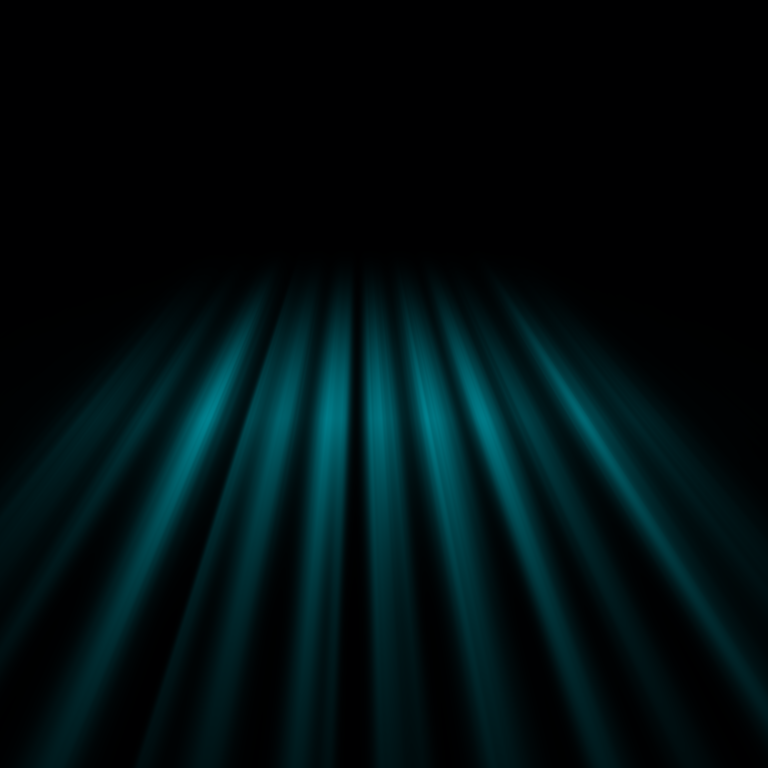
Reproduce this background procedurally as a Shadertoy shader.

```glsl
// Teal light beams fanning down from a hidden point into black.

const vec2 SOURCE = vec2(0.469, 0.915);     // where all beams converge
const vec3 BACKDROP = vec3(0.0, 0.001, 0.004);
const vec3 BEAM_TINT = vec3(0.0, 0.91, 1.0);
const float FADE_IN_START = 0.235;          // depths below the source
const float FADE_IN_END = 0.48;
const float DECAY_START = 0.46;
const float DECAY_RATE = 3.4;
const float HAZE_SLOPE = 0.77;              // faint outer beam on each side
const float HAZE_WIDTH = 0.09;
const float HAZE_STRENGTH = 0.13;
const float FILL_STRENGTH = 0.055;          // dim light between the beams
const float FILL_SLOPE = 0.75;
const float STREAK_FREQUENCY = 38.0;
const float STREAK_CONTRAST = 0.55;

// Each beam: slope from the source, left width, right width, strength.
const int BEAM_COUNT = 12;
const vec4 BEAMS[BEAM_COUNT] = vec4[BEAM_COUNT](
    vec4(-0.612, 0.030, 0.035, 0.17),
    vec4(-0.440, 0.055, 0.048, 0.48),
    vec4(-0.315, 0.009, 0.030, 0.25),
    vec4(-0.220, 0.040, 0.037, 0.41),
    vec4(-0.092, 0.030, 0.032, 0.47),
    vec4(-0.045, 0.016, 0.013, 0.26),
    vec4( 0.034, 0.019, 0.042, 0.41),
    vec4( 0.088, 0.026, 0.020, 0.22),
    vec4( 0.196, 0.036, 0.055, 0.49),
    vec4( 0.347, 0.028, 0.042, 0.49),
    vec4( 0.475, 0.042, 0.042, 0.21),
    vec4( 0.628, 0.038, 0.055, 0.35)
);

float hash(float n) {
    return fract(sin(n * 127.1) * 43758.5453);
}

float valueNoise(float x) {
    float cell = floor(x);
    float blend = smoothstep(0.0, 1.0, x - cell);
    return mix(hash(cell), hash(cell + 1.0), blend);
}

// Soft bell with a separate width on either side.
float bell(float offset, float leftWidth, float rightWidth) {
    float t = offset / (offset < 0.0 ? leftWidth : rightWidth);
    return exp(-t * t);
}

float beamProfile(float slope, float spread) {
    float light = 0.0;
    for (int i = 0; i < BEAM_COUNT; i++) {
        vec4 beam = BEAMS[i];
        light += beam.w * bell(slope - beam.x, beam.y * spread, beam.z * spread);
    }
    float haze = bell(abs(slope - 0.02) - HAZE_SLOPE, HAZE_WIDTH, HAZE_WIDTH);
    return light + HAZE_STRENGTH * haze;
}

// Fine radial streaks, three octaves around a mean of one.
float streaks(float slope) {
    float sum = 0.0;
    float weight = 0.5;
    float frequency = STREAK_FREQUENCY;
    for (int i = 0; i < 3; i++) {
        sum += weight * (valueNoise(slope * frequency + 50.0) - 0.5);
        frequency *= 2.1;
        weight *= 0.55;
    }
    return 1.0 + STREAK_CONTRAST * sum;
}

float depthEnvelope(float depth) {
    float rise = smoothstep(FADE_IN_START, FADE_IN_END, depth);
    return rise * exp(-DECAY_RATE * max(depth - DECAY_START, 0.0));
}

// Dim glow that joins the beams high up and is gone lower down.
float gapFill(float slope, float depth) {
    float fan = bell(slope, FILL_SLOPE, FILL_SLOPE);
    float darkSeam = 1.0 - 0.8 * bell(slope + 0.008, 0.02, 0.02);
    return FILL_STRENGTH * fan * darkSeam * (1.0 - smoothstep(0.4, 0.75, depth));
}

void mainImage(out vec4 fragColor, in vec2 fragCoord) {
    vec2 uv = fragCoord / iResolution.xy;

    // Fan coordinates: depth below the source and sideways slope.
    float depth = SOURCE.y - uv.y;
    float slope = (uv.x - SOURCE.x) / max(depth, 0.01);

    // Beams are softer near the source and crisper further down.
    float spread = mix(1.3, 0.82, smoothstep(0.35, 0.75, depth));
    float light = beamProfile(slope, spread) + gapFill(slope, depth);
    light *= streaks(slope) * depthEnvelope(depth);

    fragColor = vec4(BACKDROP + BEAM_TINT * light, 1.0);
}
```
